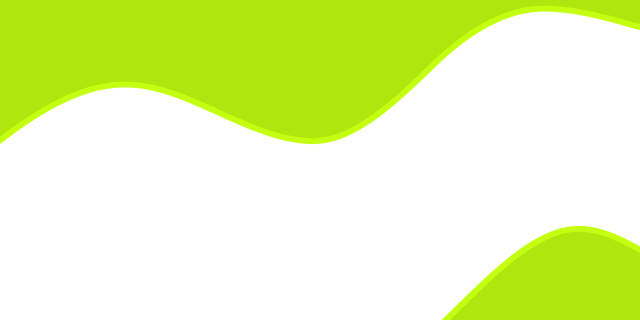
A WebGL 1 fragment shader for this background:

```glsl
precision highp float;
// Two flat green hills on white: a wavy curtain along the top and a mound at
// the lower right, each rimmed by a brighter band of constant width.
// The outlines are cubic Hermite curves; slope turns height into distance.

uniform vec2 u_resolution;

#define PAPER vec3(1.0)
#define LEAF vec3(0.69, 0.90, 0.05)
#define LIME vec3(0.77, 1.0, 0.06)
#define RIM_HALF_WIDTH 0.0091
#define SLOPE_STEP 0.002

// Cubic between two knots (x, height, slope), continued straight outside
float span(float x, vec3 a, vec3 b) {
  float w = b.x - a.x;
  float t = clamp((x - a.x) / w, 0.0, 1.0);
  float s = 1.0 - t;
  float inside = a.y * s * s * (1.0 + 2.0 * t) + b.y * t * t * (3.0 - 2.0 * t)
               + w * s * t * (a.z * s - b.z * t);
  return inside + a.z * min(x - a.x, 0.0) + b.z * max(x - b.x, 0.0);
}

// Lower outline of the curtain
float curtain(float x) {
  vec3 start  = vec3(0.0, 0.561, 0.77);
  vec3 crest  = vec3(0.391, 0.736, 0.0);
  vec3 trough = vec3(0.979, 0.559, 0.0);
  vec3 climb  = vec3(1.354, 0.797, 0.97);
  vec3 summit = vec3(1.701, 0.973, 0.0);
  vec3 finish = vec3(2.0, 0.915, -0.28);
  if (x < crest.x) return span(x, start, crest);
  if (x < trough.x) return span(x, crest, trough);
  if (x < climb.x) return span(x, trough, climb);
  if (x < summit.x) return span(x, climb, summit);
  return span(x, summit, finish);
}

// Upper outline of the mound
float mound(float x) {
  vec3 foot = vec3(1.393, 0.0, 0.97);
  vec3 peak = vec3(1.810, 0.285, 0.0);
  vec3 side = vec3(2.0, 0.220, -0.55);
  return x < peak.x ? span(x, foot, peak) : span(x, peak, side);
}

// Signed distance above a curve, from its height at x and at both neighbours
float distanceAbove(float y, float before, float here, float after) {
  float slope = (after - before) / (2.0 * SLOPE_STEP);
  return (y - here) / sqrt(1.0 + slope * slope);
}

// Lay a rimmed shape over the base; depth is positive inside the shape
vec3 paintShape(vec3 base, float depth, float pixel) {
  float halfPixel = 0.5 * pixel;
  float body = smoothstep(-halfPixel, halfPixel, depth + RIM_HALF_WIDTH);
  float core = smoothstep(-halfPixel, halfPixel, depth - RIM_HALF_WIDTH);
  return mix(mix(base, LIME, body), LEAF, core);
}

void main() {
  vec2 p = gl_FragCoord.xy / u_resolution.y;
  float pixel = 1.5 / u_resolution.y;
  float left = p.x - SLOPE_STEP;
  float right = p.x + SLOPE_STEP;

  float curtainDepth = distanceAbove(p.y, curtain(left), curtain(p.x), curtain(right));
  float moundDepth = -distanceAbove(p.y, mound(left), mound(p.x), mound(right));

  vec3 color = paintShape(PAPER, curtainDepth, pixel);
  color = paintShape(color, moundDepth, pixel);
  gl_FragColor = vec4(color, 1.0);
}
```
